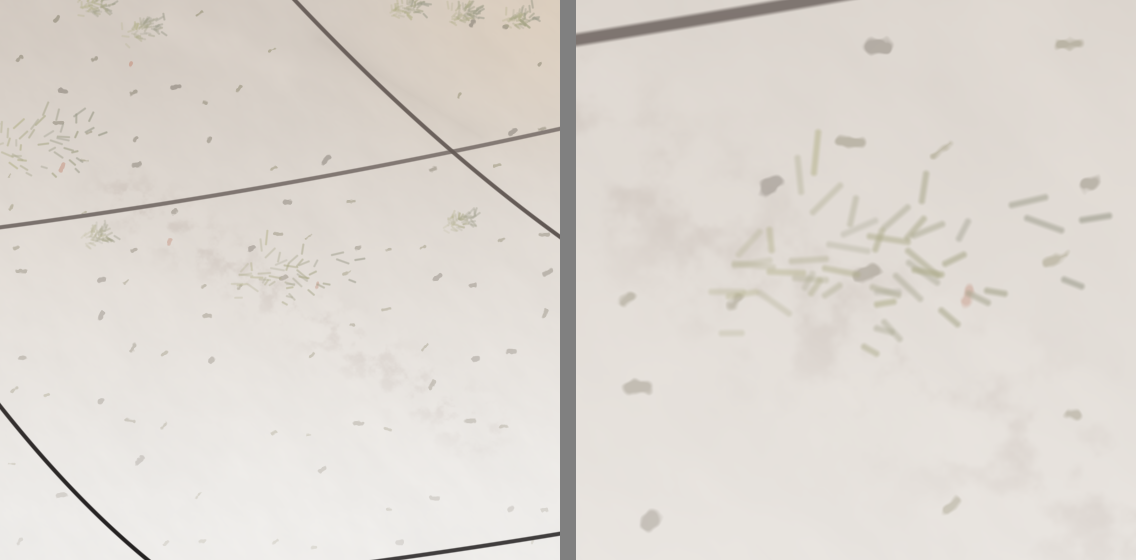
Left: the whole. Right: its middle third, enlarged.
Reproduce this texture procedurally as a Shadertoy shader.

```glsl
// Pale sandy ground, fading from warm beige to near white, under a warped grid of
// dark curved lines. The lines are quadratics; sparse grass tufts are looped strokes,
// and small litter is scattered with one hashed flake per cell.

vec2 hash2(vec2 p) {
    return fract(sin(vec2(dot(p, vec2(127.1, 311.7)), dot(p, vec2(269.5, 183.3)))) * 43758.5453);
}

float noise(vec2 p) {
    vec2 i = floor(p), f = fract(p);
    f = f * f * (3.0 - 2.0 * f);
    return mix(mix(hash2(i).x, hash2(i + vec2(1, 0)).x, f.x),
               mix(hash2(i + vec2(0, 1)).x, hash2(i + vec2(1, 1)).x, f.x), f.y);
}

float fbm(vec2 p) {
    float sum = 0.0, amp = 0.5;
    for (int i = 0; i < 4; i++) {
        sum += amp * noise(p);
        p = p * 2.03 + 7.1;
        amp *= 0.5;
    }
    return sum;
}

float segment(vec2 p, vec2 a, vec2 b) {
    vec2 ab = b - a;
    return length(p - a - ab * clamp(dot(p - a, ab) / dot(ab, ab), 0.0, 1.0));
}

float ink(float d, float halfWidth, float blur) {
    return 1.0 - smoothstep(halfWidth - blur, halfWidth + blur, d);
}

// Distance to the curve y = q.x + q.y x + q.z x^2
float curve(vec2 p, vec3 q) {
    float slope = q.y + 2.0 * q.z * p.x;
    return abs(p.y - q.x - p.x * (q.y + q.z * p.x)) / sqrt(1.0 + slope * slope);
}

// Blends a leaning cluster of short blades over the ground
vec3 tuft(vec3 ground, vec2 p, vec2 center, float radius, float strength, float blur) {
    p -= center;
    if (length(p) > radius * 1.6) return ground;
    for (int i = 0; i < 46; i++) {
        vec2 h = hash2(center * 91.0 + float(i) * 1.37);
        vec2 g = hash2(h * 57.0 + 3.1);
        vec2 root = radius * vec2(h.x + g.x - 1.0, 0.5 * (h.y + g.y - 1.0));
        root.y += 0.22 * root.x;
        float angle = 0.45 + 2.6 * (g.y - 0.5);
        vec2 tip = root + (0.008 + 0.13 * radius * h.y) * vec2(cos(angle), sin(angle));
        vec3 blade = mix(vec3(0.70, 0.69, 0.53), vec3(0.60, 0.60, 0.54), g.x);
        ground = mix(ground, blade, strength * (0.4 + 0.6 * h.x) * ink(segment(p, root, tip), 0.0018, blur));
    }
    return ground;
}

void mainImage(out vec4 fragColor, in vec2 fragCoord) {
    vec2 p = fragCoord / iResolution.xy;
    float blur = max(0.0016, 0.8 / iResolution.y);

    // Ground gradient, warmer in the upper right
    vec3 color = mix(vec3(0.935, 0.928, 0.918), vec3(0.89, 0.868, 0.844), smoothstep(0.0, 0.6, p.y));
    color = mix(color, vec3(0.825, 0.79, 0.755), smoothstep(0.4, 1.08, p.y));
    color += vec3(0.025, 0.008, -0.018) * smoothstep(0.5, 1.0, p.x) * smoothstep(0.6, 1.0, p.y);

    // Soft diagonal drifts and grain
    vec2 along = vec2(p.x - p.y, p.x + p.y) * 0.707;
    color += 0.022 * (fbm(along * vec2(3.0, 9.0)) - 0.47);
    color += 0.018 * (fbm(along * vec2(22.0, 45.0)) - 0.47);

    // Crumbly trail down the middle and a shaded ridge above it
    float trail = exp(-pow(segment(p, vec2(0.22, 0.65), vec2(0.85, 0.24)) / 0.05, 2.0));
    color -= vec3(0.04, 0.048, 0.05) * trail * smoothstep(0.42, 0.75, fbm(p * 42.0));
    color -= 0.028 * exp(-segment(p, vec2(0.57, 0.93), vec2(0.86, 0.755)) / 0.018);
    color += 0.018 * exp(-pow(segment(p, vec2(0.3, 0.96), vec2(0.5, 0.87)) / 0.03, 2.0));

    // Litter: one hashed flake in some cells, fading toward the bottom
    vec2 cell = floor(p * 15.0);
    vec2 h = hash2(cell + 4.7), g = hash2(cell + 31.3);
    if (g.x < 0.42) {
        vec2 middle = (cell + 0.25 + 0.5 * h) / 15.0;
        float angle = 0.5 + 1.6 * (g.y - 0.5);
        vec2 reach = (0.002 + 0.005 * h.y) * vec2(cos(angle), sin(angle));
        float d = segment(p, middle - reach, middle + reach) + 0.003 * (noise(p * 220.0) - 0.5);
        vec3 flake = mix(vec3(0.64, 0.62, 0.51), vec3(0.56, 0.53, 0.50), h.x);
        if (g.y > 0.9) flake = vec3(0.78, 0.60, 0.53);
        color = mix(color, flake, mix(0.2, 0.75, p.y) * ink(d, 0.0015 + 0.003 * h.x, blur));
    }

    // Tufts: two large, then small ones stepping along the top and the middle
    for (int i = 0; i < 2; i++) {
        float k = float(i);
        color = tuft(color, p, vec2(0.06, 0.745) + k * vec2(0.45, -0.228), 0.13, 0.72 - 0.12 * k, blur);
        color = tuft(color, p, vec2(0.17, 0.99) + k * vec2(0.085, -0.042), 0.042, 0.55, blur);
        color = tuft(color, p, vec2(0.175, 0.577) + k * vec2(0.645, 0.028), 0.032, 0.4, blur);
    }
    for (int i = 0; i < 3; i++) {
        float k = float(i);
        color = tuft(color, p, vec2(0.73 + 0.098 * k, 0.985 - 0.01 * k), 0.034, 0.6, blur);
    }

    // Warped grid: two rising rows, two falling columns, darker toward the bottom
    vec3 lineColor = mix(vec3(0.10, 0.09, 0.09), vec3(0.40, 0.36, 0.34), smoothstep(0.0, 0.8, p.y));
    for (int i = 0; i < 2; i++) {
        float k = float(i);
        float row = curve(p, vec3(0.594, 0.132, 0.044) - k * vec3(0.668, 0.055, 0.0));
        float column = curve(p, mix(vec3(1.656, -1.433, 0.354), vec3(0.275, -1.263, 0.837), k));
        if (i == 1 && p.x > 0.5) column = 1.0;
        color = mix(color, lineColor + 0.09, 0.92 * ink(row, 0.0036, blur));
        color = mix(color, lineColor, 0.95 * ink(column, 0.0036, blur));
    }
    fragColor = vec4(color, 1.0);
}
```
